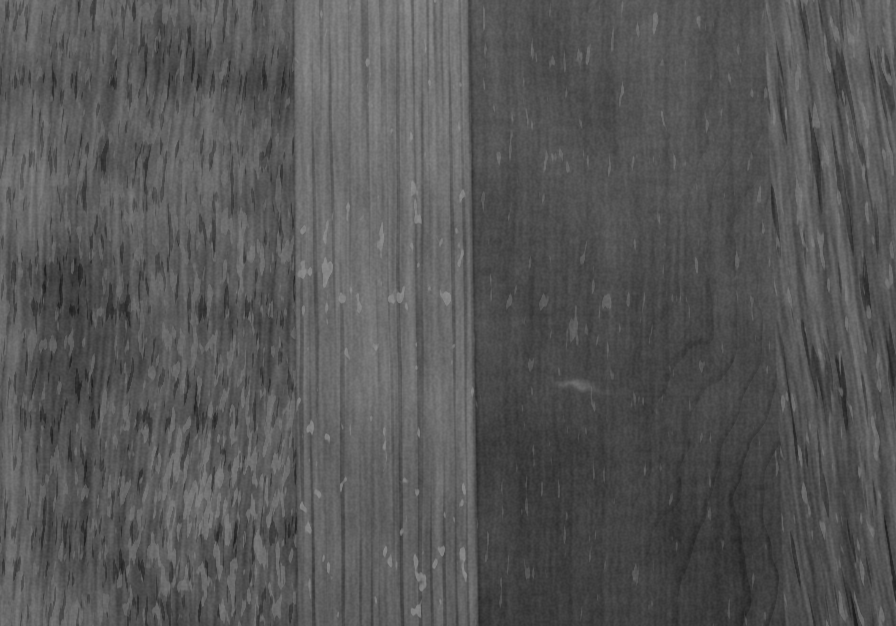
Write a WebGL 1 fragment shader that draws this texture.

```glsl
precision highp float;
// Four worn grey wooden planks standing side by side, in black and white.
// Stretched gradient noise gives grain, pores and flaked lacquer; each plank
// has its own slant, tone gradient and wear, blended at thin dark seams.

#define GRAIN_FREQ 170.0     // fibres per canvas width
#define GRAIN_DEPTH 0.13     // contrast of the fibres
#define PORE_DEPTH 0.10      // darkness of the short pores
#define FLAKE_TONE 0.56      // brightness of the bare flakes
#define WORN_TONE 0.44       // brightness of the worn fibres
#define MOTTLE 0.10          // broad light and dark clouds
#define SPECKLE 0.035        // finest surface roughness
#define SEAM_DEPTH 0.09      // darkness of the joints

uniform vec2 u_resolution;

vec2 gradientAt(vec2 cell) {
  float a = 6.2832 * fract(sin(dot(cell, vec2(127.1, 311.7))) * 43758.55);
  return vec2(cos(a), sin(a));
}

float gnoise(vec2 p) {
  vec2 i = floor(p), f = p - i;
  vec2 u = f * f * f * (f * (f * 6.0 - 15.0) + 10.0);
  vec2 e = vec2(1.0, 0.0);
  float low = mix(dot(gradientAt(i), f), dot(gradientAt(i + e), f - e), u.x);
  float high = mix(dot(gradientAt(i + e.yx), f - e.yx),
                   dot(gradientAt(i + 1.0), f - 1.0), u.x);
  return mix(low, high, u.y);
}

float fbm(vec2 p) {
  float sum = 0.0, amp = 1.0;
  for (int i = 0; i < 4; i++) {
    sum += amp * gnoise(p);
    p = p * 2.03 + 17.3;
    amp *= 0.5;
  }
  return sum;
}

// Long fibres: fine lines along y, about -0.6 to 0.6
float fibres(vec2 q) {
  return 0.6 * gnoise(q * vec2(GRAIN_FREQ, 4.0))
       + 0.5 * gnoise(q * vec2(GRAIN_FREQ * 0.4, 2.0) + 9.0)
       + 0.5 * gnoise(q * vec2(GRAIN_FREQ * 1.4, 22.0) + 31.0);
}

// Ragged elongated patches above a threshold
float flakes(vec2 q, vec2 freq, float threshold) {
  float n = gnoise(q * freq) + 0.5 * gnoise(q * freq * 2.3 + 5.0);
  return smoothstep(threshold, threshold + 0.16, n);
}

// Soft spot around a centre, 1 in the middle
float spot(vec2 p, vec2 centre, vec2 size) {
  vec2 d = (p - centre) / size;
  return exp(-dot(d, d));
}

float wornPlank(vec2 p, float h) {
  vec2 q = p + vec2(0.012 * gnoise(p * vec2(6.0, 5.0)) - 0.05 * p.y, 0.0);
  float cloud = fbm(p * vec2(7.0, 9.0) + 3.0);
  float wear = spot(p, vec2(0.25, 0.13), vec2(0.12, 0.16))
             + 0.6 * spot(p, vec2(0.28, 0.40), vec2(0.05, 0.06));
  float tone = mix(0.325, 0.36, h) + MOTTLE * cloud + GRAIN_DEPTH * fibres(q);
  tone += 0.05 * (1.0 - smoothstep(0.02, 0.08, p.x));
  tone -= 0.05 * spot(p, vec2(0.17, 0.33), vec2(0.13, 0.06));
  float bare = flakes(q, vec2(120.0, 30.0), 0.20 - 0.16 * wear - 0.2 * cloud);
  tone = mix(tone, WORN_TONE + 0.08 * wear, 0.6 * bare);
  return tone - PORE_DEPTH * flakes(q + 4.0, vec2(150.0, 24.0), 0.24);
}

float stripedPlank(vec2 p, float h) {
  vec2 q = p + vec2(0.012 * p.y + 0.002 * gnoise(p * 8.0), 0.0);
  float line = gnoise(q * vec2(150.0, 2.0) + 2.0);
  float tone = mix(0.37, 0.47, h) + 0.5 * MOTTLE * fbm(p * 6.0);
  tone += 0.7 * GRAIN_DEPTH * fibres(q) - 0.08 * smoothstep(0.08, 0.35, line);
  float wear = gnoise(p * vec2(22.0, 6.0)) - 0.25 * smoothstep(0.5, 1.0, h);
  float bare = flakes(q, vec2(80.0, 34.0), 0.40 - 0.35 * wear);
  return mix(tone, FLAKE_TONE, 0.75 * bare);
}

float darkPlank(vec2 p, float h) {
  vec2 q = p + vec2(0.008 * gnoise(p * 5.0), 0.0);
  float band = h + 0.14 * gnoise(p * vec2(9.0, 5.0) + 7.0);
  float tone = mix(0.235, 0.325, smoothstep(0.1, 0.85, band));
  tone += 0.5 * MOTTLE * fbm(p * vec2(9.0, 6.0)) + 0.4 * GRAIN_DEPTH * fibres(q);
  tone += 0.02 * gnoise(p * vec2(30.0, 90.0));
  // Arching growth rings towards the right
  float ring = 26.0 * (p.x - 0.22 * p.y) + 1.6 * fbm(p * vec2(5.0, 4.0));
  float arch = smoothstep(0.72, 0.92, fract(ring)) * smoothstep(1.0, 0.95, fract(ring));
  tone -= 0.05 * arch * smoothstep(0.66, 0.80, p.x) * (1.0 - 0.7 * h);
  // Sparse scuffs and one pale scratch
  float scuff = spot(p, vec2(0.645, 0.33), vec2(0.03, 0.06));
  tone += 0.09 * flakes(q, vec2(110.0, 26.0), 0.42 - 0.3 * scuff);
  float bend = p.y - 0.268 + 0.25 * (p.x - 0.645) + 0.008 * gnoise(p * 60.0);
  return tone + 0.13 * spot(vec2(p.x, bend), vec2(0.645, 0.0), vec2(0.022, 0.004));
}

float slantedPlank(vec2 p, float h) {
  vec2 q = p + vec2(0.13 * p.y + 0.008 * gnoise(p * 5.0), 0.0);
  float tone = mix(0.29, 0.385, h) + MOTTLE * gnoise(q * vec2(35.0, 2.0));
  tone += 1.2 * GRAIN_DEPTH * fibres(q);
  tone -= PORE_DEPTH * flakes(q + 8.0, vec2(100.0, 9.0), 0.22);
  return mix(tone, 0.50, 0.6 * flakes(q, vec2(95.0, 22.0), 0.30));
}

void main() {
  vec2 p = gl_FragCoord.xy / u_resolution.x;
  float h = gl_FragCoord.y / u_resolution.y;
  // Signed distances past the three joints, which lean a little
  vec3 past = p.x - mix(vec3(0.332, 0.534, 0.876), vec3(0.328, 0.523, 0.853), h);
  vec3 side = smoothstep(-0.0015, 0.0015, past);
  float tone = mix(wornPlank(p, h), stripedPlank(p, h), side.x);
  tone = mix(tone, darkPlank(p, h), side.y);
  tone = mix(tone, slantedPlank(p, h), side.z);
  vec3 seam = exp(-pow(past / vec3(0.002, 0.004, 0.002), vec3(2.0)) );
  seam = vec3(exp(-past.x * past.x / 4e-6), exp(-past.y * past.y / 1e-5), seam.z * 0.0);
  tone -= SEAM_DEPTH * dot(seam, vec3(0.7, 0.5 + 0.5 * h, 0.0));
  tone += SPECKLE * gnoise(p * 330.0) + SPECKLE * gnoise(p * vec2(240.0, 120.0));
  gl_FragColor = vec4(vec3(clamp(tone, 0.12, 0.72)), 1.0);
}
```
